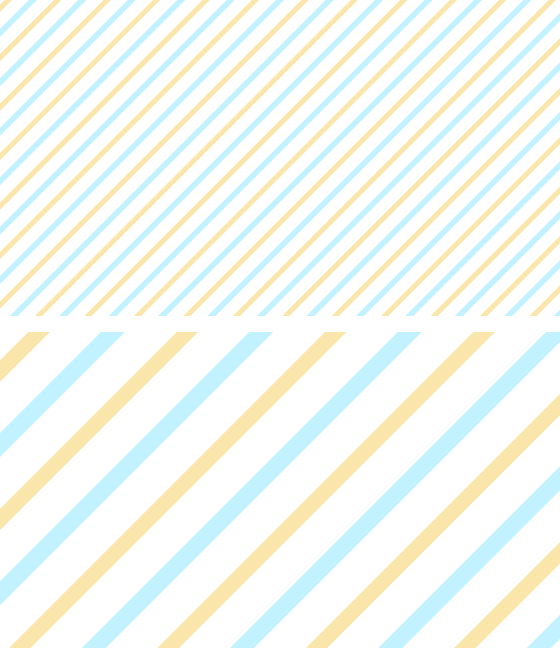
Top: the whole. Bottom: its middle third, enlarged.
This pattern is drawn by a WebGL 2 fragment shader. Its source:

```glsl
#version 300 es
precision highp float;
// Diagonal pinstripes on white, alternating pale blue and pale yellow.

uniform vec2 u_resolution;
out vec4 fragColor;

const vec3 WHITE  = vec3(1.0);
const vec3 BLUE   = vec3(0.76, 0.95, 1.00);
const vec3 YELLOW = vec3(0.98, 0.90, 0.67);

const float PERIOD        = 0.1565; // one blue and yellow pair, along x, in canvas heights
const float BLUE_CENTER   = 0.666;  // centers and widths are fractions of a period
const float YELLOW_CENTER = 0.168;
const float BLUE_WIDTH    = 0.162;
const float YELLOW_WIDTH  = 0.145;

// Coverage of a stripe that repeats once per unit of phase
float stripe(float phase, float center, float width, float blur) {
    float dist = abs(fract(phase - center + 0.5) - 0.5);
    return clamp((0.5 * width - dist) / blur + 0.5, 0.0, 1.0);
}

void main() {
    vec2 p = gl_FragCoord.xy / u_resolution.y;

    // Phase grows towards the lower right, starting at the top left corner
    float phase = (p.x + 1.0 - p.y) / PERIOD;

    // One pixel measured across the stripes
    float blur = sqrt(2.0) / (PERIOD * u_resolution.y);

    vec3 color = WHITE;
    color = mix(color, BLUE, stripe(phase, BLUE_CENTER, BLUE_WIDTH, blur));
    color = mix(color, YELLOW, stripe(phase, YELLOW_CENTER, YELLOW_WIDTH, blur));
    fragColor = vec4(color, 1.0);
}
```
